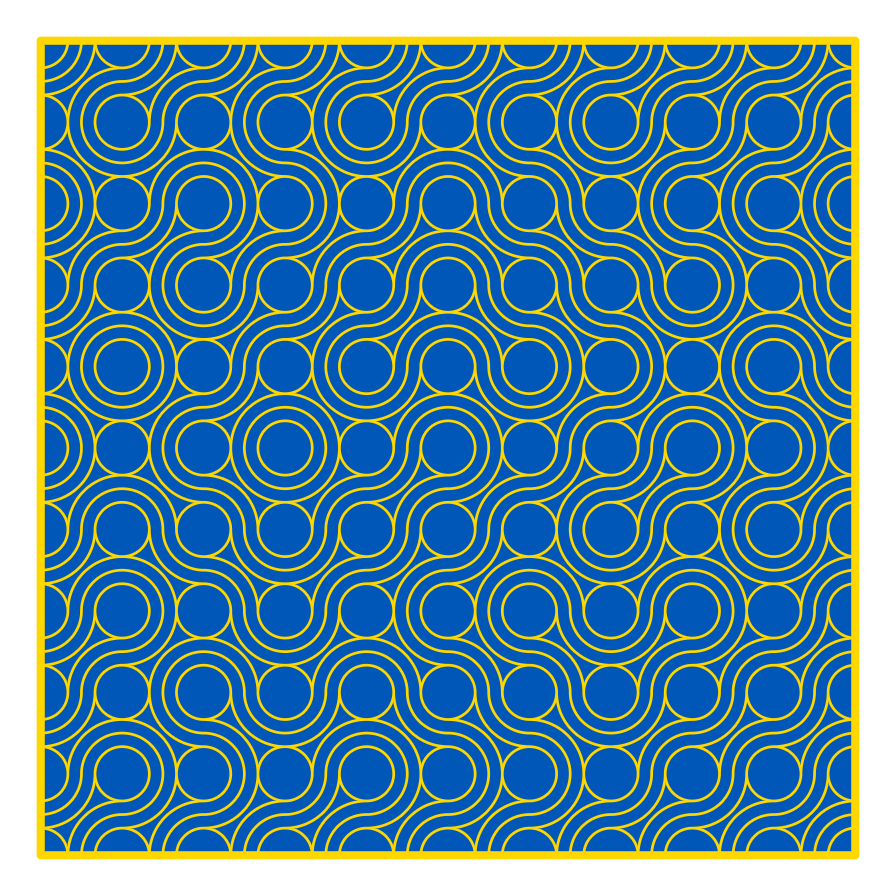
This pattern is drawn by a Shadertoy shader. Its source:

```glsl
// Framed ten by ten Truchet tiling of winding triple lines and circles, yellow on blue.

float hash(vec2 p) {
    return fract(sin(dot(p, vec2(127.1, 311.7))) * 43758.5453);
}

// Distance to the centre of the nearest line; one tile is one unit wide
float tileLines(vec2 p) {
    vec2 f = fract(p);
    if (hash(floor(p)) < 0.57) f.x = 1.0 - f.x;

    // Arcs around two opposite corners
    float arc = min(length(f), length(1.0 - f));
    float d = min(abs(arc - 0.5), abs(arc - 2.0 / 3.0));

    // A full circle on every corner
    float corner = length(fract(p + 0.5) - 0.5);
    return min(d, abs(corner - 1.0 / 3.0));
}

float boxDistance(vec2 p, float halfSize) {
    vec2 b = abs(p) - halfSize;
    return length(max(b, 0.0)) + min(max(b.x, b.y), 0.0);
}

void mainImage(out vec4 fragColor, in vec2 fragCoord) {
    // Ten tiles plus a half-tile margin on each side
    float side = min(iResolution.x, iResolution.y);
    vec2 p = (fragCoord - 0.5 * iResolution.xy) / side * 11.0 + 5.0;
    float pixel = 11.0 / side;

    vec3 blue = vec3(0.0, 0.341, 0.718);
    vec3 yellow = vec3(1.0, 0.843, 0.0);

    // Tiles inside the square, white paper outside
    float box = boxDistance(p - 5.0, 5.0);
    float line = clamp(0.5 - (tileLines(p) - 0.0167) / pixel, 0.0, 1.0);
    vec3 color = mix(blue, yellow, line);
    color = mix(vec3(1.0), color, clamp(0.5 - box / pixel, 0.0, 1.0));

    // Frame with slightly rounded outer corners
    float frame = clamp(0.5 - (abs(box) - 0.05) / pixel, 0.0, 1.0);
    color = mix(color, yellow, frame);

    fragColor = vec4(color, 1.0);
}
```
